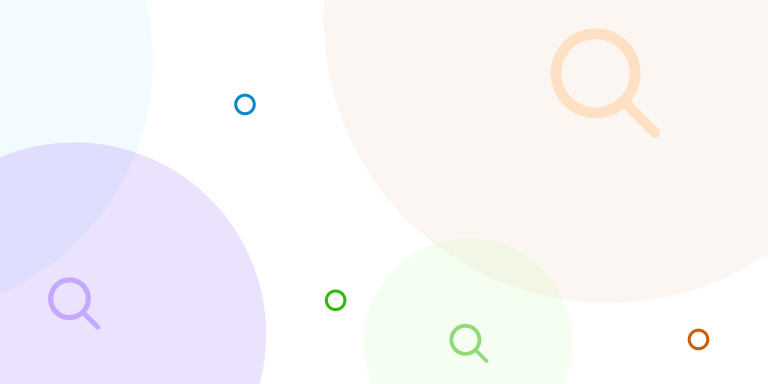
A Shadertoy shader for this background:

```glsl
#define PAPER vec3(1.0)
#define SKY_TINT vec3(0.949, 0.984, 1.0)
#define LILAC_TINT vec3(0.920, 0.886, 0.997)
#define PEACH_TINT vec3(0.988, 0.965, 0.949)
#define MINT_TINT vec3(0.957, 1.0, 0.947)
#define RING_RADIUS 0.0241
#define RING_HALF_WIDTH 0.0040
#define LENS_HALF_WIDTH 0.138
#define HANDLE_HALF_WIDTH 0.130
#define HANDLE_START 0.80
#define HANDLE_END 1.505

// Antialiased coverage of a signed distance, in canvas heights
float coverage(float dist) {
    return clamp(0.5 - dist * iResolution.y, 0.0, 1.0);
}

float circleDist(vec2 p, vec2 center, float radius) {
    return length(p - center) - radius;
}

float ringDist(vec2 p, float radius, float halfWidth) {
    return abs(length(p) - radius) - halfWidth;
}

float segmentDist(vec2 p, vec2 a, vec2 b) {
    vec2 ab = b - a;
    float t = clamp(dot(p - a, ab) / dot(ab, ab), 0.0, 1.0);
    return length(p - a - ab * t);
}

// Magnifying glass whose handle points down and right
float magnifierDist(vec2 p, vec2 center, float radius) {
    vec2 q = (p - center) / radius;
    vec2 diagonal = vec2(1.0, -1.0);
    float lens = ringDist(q, 1.0, LENS_HALF_WIDTH);
    float handle = segmentDist(q, diagonal * HANDLE_START, diagonal * HANDLE_END)
                 - HANDLE_HALF_WIDTH;
    return min(lens, handle) * radius;
}

// Translucent disc that multiplies what lies below
void tintDisc(inout vec3 color, vec2 p, vec2 center, float radius, vec3 tint) {
    color *= mix(vec3(1.0), tint, coverage(circleDist(p, center, radius)));
}

void paintRing(inout vec3 color, vec2 p, vec2 center, vec3 ink) {
    float dist = ringDist(p - center, RING_RADIUS, RING_HALF_WIDTH);
    color = mix(color, ink, coverage(dist));
}

void paintMagnifier(inout vec3 color, vec2 p, vec2 center, float radius, vec3 ink) {
    color = mix(color, ink, coverage(magnifierDist(p, center, radius)));
}

void mainImage(out vec4 fragColor, in vec2 fragCoord) {
    vec2 p = fragCoord / iResolution.y;
    vec3 color = PAPER;

    // Large overlapping discs
    tintDisc(color, p, vec2(-0.259, 0.839), 0.657, SKY_TINT);
    tintDisc(color, p, vec2(0.193, 0.129), 0.500, LILAC_TINT);
    tintDisc(color, p, vec2(1.583, 0.951), 0.740, PEACH_TINT);
    tintDisc(color, p, vec2(1.219, 0.107), 0.272, MINT_TINT);

    // Small rings
    paintRing(color, p, vec2(0.638, 0.728), vec3(0.047, 0.529, 0.796));
    paintRing(color, p, vec2(0.874, 0.218), vec3(0.200, 0.722, 0.040));
    paintRing(color, p, vec2(1.819, 0.116), vec3(0.784, 0.373, 0.020));

    // Magnifying glasses
    paintMagnifier(color, p, vec2(1.551, 0.809), 0.1030, vec3(0.996, 0.884, 0.769));
    paintMagnifier(color, p, vec2(0.181, 0.222), 0.0490, vec3(0.765, 0.663, 1.0));
    paintMagnifier(color, p, vec2(1.212, 0.115), 0.0365, vec3(0.565, 0.851, 0.463));

    fragColor = vec4(color, 1.0);
}
```
